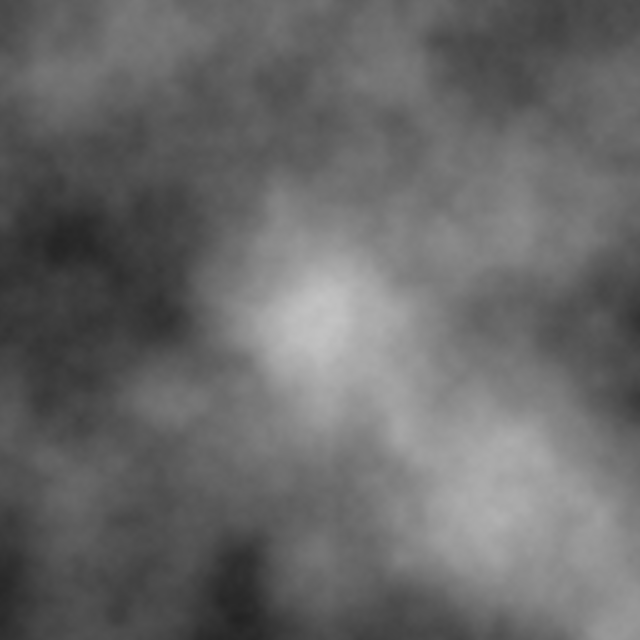
Reproduce this texture procedurally as a three.js fragment shader.

```glsl
// Soft grey cloud: fractal value noise over a broad light and dark layout.
varying vec2 vUv;

const int OCTAVES = 6;
const float BASE_CELLS = 4.0;
const float SHADOW_GREY = 0.22;
const float NOISE_CONTRAST = 0.72;

// Sine-free hash, 0 to 1
float hash(vec2 cell) {
  vec3 p = fract(vec3(cell.xyx) * 0.1031);
  p += dot(p, p.yzx + 33.33);
  return fract((p.x + p.y) * p.z);
}

// Smoothly interpolated lattice noise, 0 to 1
float valueNoise(vec2 p) {
  vec2 cell = floor(p);
  vec2 f = fract(p);
  vec2 blend = f * f * (3.0 - 2.0 * f);
  float lower = mix(hash(cell), hash(cell + vec2(1.0, 0.0)), blend.x);
  float upper = mix(hash(cell + vec2(0.0, 1.0)), hash(cell + vec2(1.0)), blend.x);
  return mix(lower, upper, blend.y);
}

// Octaves of halving size and strength, normalised to 0 to 1
float fbm(vec2 p) {
  float sum = 0.0;
  float total = 0.0;
  float amplitude = 0.5;
  for (int i = 0; i < OCTAVES; i++) {
    sum += amplitude * valueNoise(p);
    total += amplitude;
    amplitude *= 0.5;
    p = p * 2.0 + vec2(17.0, 31.0);
  }
  return sum / total;
}

// Round glow that fades out around its centre
float glow(vec2 p, vec2 centre, float radius) {
  vec2 d = (p - centre) / radius;
  return exp(-dot(d, d));
}

void main() {
  // Broad light: bright middle and lower right, dark rim
  float grey = SHADOW_GREY;
  grey += 0.36 * glow(vUv, vec2(0.55, 0.52), 0.42);
  grey += 0.42 * glow(vUv, vec2(0.95, 0.10), 0.30);

  // Cloud detail, centred on zero
  grey += NOISE_CONTRAST * (fbm(vUv * BASE_CELLS + vec2(5.0, 11.0)) - 0.5);

  gl_FragColor = vec4(vec3(clamp(grey, 0.0, 1.0)), 1.0);
}
```
